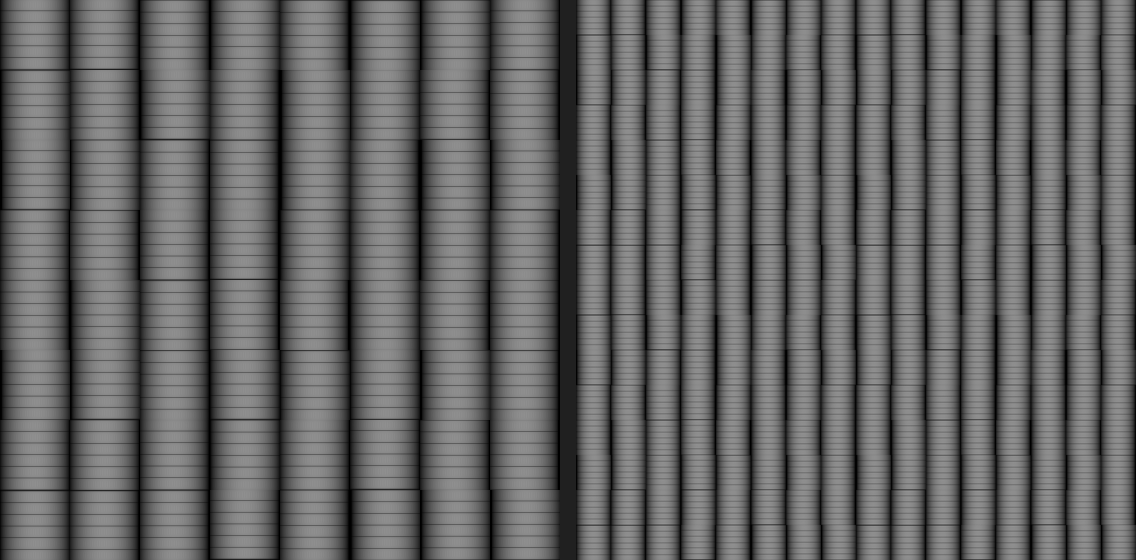
Left, the tile; right, the same tile 2 across and 2 down.
Give the GLSL for this pattern, as a Shadertoy shader.

```glsl
// Grey ribbed pipes: eight columns of eight slightly misaligned round segments.

// Sineless hash giving two random values per segment.
vec2 hash22(vec2 p) {
    vec3 q = fract(vec3(p.xyx) * vec3(0.1031, 0.1030, 0.0973));
    q += dot(q, q.yzx + 33.33);
    return fract((q.xx + q.yz) * q.zy);
}

void mainImage(out vec4 fragColor, in vec2 fragCoord) {
    vec2 grid = fragCoord / iResolution.xy * 8.0;
    float pixel = 8.0 / iResolution.y;

    // Each segment slips a little inside its cell.
    vec2 cell = mod(floor(grid), 8.0);
    vec2 slip = (hash22(cell + 5.0) - 0.5) * vec2(0.045, 0.032);
    vec2 p = fract(grid) - slip;

    // Round shading across the pipe, black beyond its sides.
    float bulge = max(4.0 * p.x * (1.0 - p.x), 0.0);
    float shade = 0.555 * pow(bulge, 0.65);

    // Six ribs per segment: a thin groove with a soft shadow.
    float ribPhase = fract(p.y * 6.0);
    float ribDistance = min(ribPhase, 1.0 - ribPhase) / 6.0;
    float groove = 1.0 - smoothstep(0.002, 0.004 + pixel * 0.6, ribDistance);
    float shadow = exp(-ribDistance * 60.0);
    shade *= (1.0 - 0.28 * groove) * (1.0 - 0.08 * shadow);

    // Faint upright ticks between the grooves.
    float ticks = sin(p.x * 6.2832 * 30.0) * smoothstep(0.15, 0.35, ribDistance * 6.0);
    shade += 0.008 * ticks * bulge;

    // Dark gap where a slipped segment leaves its joint open.
    float outside = abs(p.y - 0.5) - 0.506;
    shade *= 1.0 - smoothstep(-0.5 * pixel, 0.5 * pixel, outside);

    fragColor = vec4(vec3(shade), 1.0);
}
```
